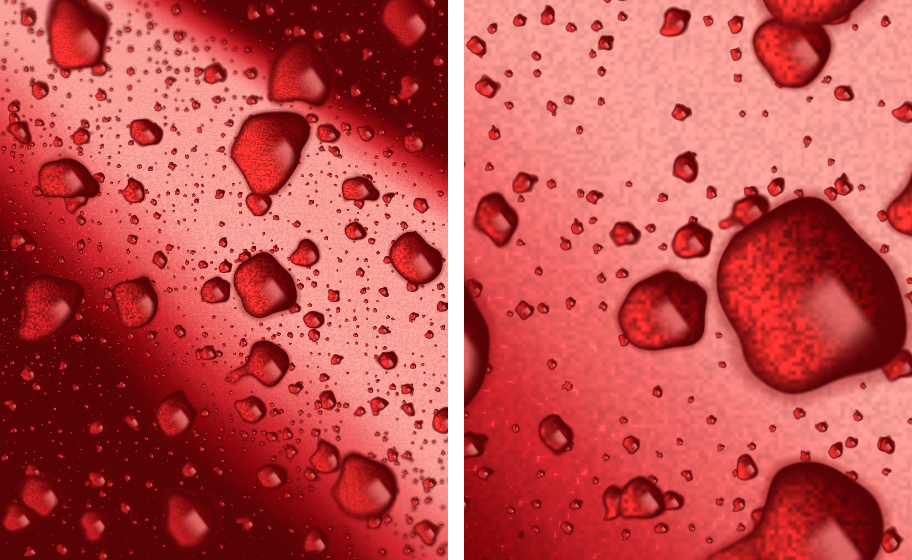
Left: the whole. Right: its middle third, enlarged.
Write a WebGL 2 fragment shader that draws this texture.

```glsl
#version 300 es
precision highp float;
// Water drops on red metallic paint crossed by a diagonal band of light.
// Jittered grids of blended-circle drops, from mist to large, are layered over
// the paint; each has a dark rim, a glittering side and a pale soft glare.

uniform vec2 u_resolution;
out vec4 fragColor;

const vec3 DEEP  = vec3(0.34, 0.01, 0.02);
const vec3 WINE  = vec3(0.53, 0.02, 0.04);
const vec3 RED   = vec3(0.81, 0.14, 0.17);
const vec3 PINK  = vec3(0.93, 0.37, 0.37);
const vec3 PALE  = vec3(0.98, 0.62, 0.59);
const vec3 GLOW  = vec3(0.95, 0.19, 0.18);
const vec2 SHADE_DIR = vec2(0.87, 0.49);  // side of a drop that lies in shade
const float FOCUS_Y = 0.52;               // height of the sharpest zone
const float SHARP = 0.0011;               // edge width in focus
const float DEFOCUS = 0.0075;             // extra edge width out of focus
const float GRAIN_FREQ = 380.0;
const float ROUGH_SHARE = 0.2;            // share of large drops that are crumpled

struct Drop { float gap; float d; vec2 u; float r; float id; float rough; };

float hash(vec2 p) { return fract(sin(dot(p, vec2(127.1, 311.7))) * 43758.5); }

float noise(vec2 p) {
  vec2 i = floor(p), f = fract(p);
  f = f * f * (3.0 - 2.0 * f);
  return mix(mix(hash(i), hash(i + vec2(1, 0)), f.x),
             mix(hash(i + vec2(0, 1)), hash(i + vec2(1, 1)), f.x), f.y);
}

float smoothMin(float a, float b, float k) {
  float h = max(k - abs(a - b), 0.0) / k;
  return min(a, b) - h * h * k * 0.25;
}

// Body and tail circles melted together, in units of the drop radius
float dropShape(vec2 u, float id, float rough) {
  vec2 w = u * 1.3 + id * 57.0;
  u += 0.5 * (vec2(noise(w), noise(w + 19.3)) - 0.5);
  float reach = fract(id * 17.3), angle = id * 43.0;
  vec2 tail = vec2(cos(angle), sin(angle)) * mix(0.35, 1.2, reach * reach);
  float d = smoothMin(length(u) - 0.82, length(u - tail) - mix(0.72, 0.25, reach), 0.45);
  if (rough > 0.5) d += 0.5 * (noise(u * 4.0 + id * 91.0) - 0.5) + 0.2 * (noise(u * 11.0) - 0.5);
  return d;
}

// Nearest drop of a jittered grid
Drop nearestDrop(vec2 p, float cell, float fill, vec2 sizes, float roughShare) {
  Drop best = Drop(9.0, 9.0, vec2(0), cell, 0.0, 0.0);
  vec2 home = floor(p / cell);
  for (int j = -1; j <= 1; j++)
  for (int i = -1; i <= 1; i++) {
    vec2 g = home + vec2(i, j), key = g + cell * 731.0;
    if (hash(key + 3.7) > fill) continue;
    vec2 jitter = vec2(hash(key + 11.1), hash(key + 23.9)) - 0.5;
    float size = hash(key + 37.3);
    float r = cell * mix(sizes.x, sizes.y, size * size);
    vec2 u = (p - (g + 0.5 + 0.6 * jitter) * cell) / r;
    if (dot(u, u) > 6.0) continue;
    float id = hash(key + 51.7);
    float rough = step(hash(key + 67.1), roughShare);
    float d = dropShape(u, id, rough);
    if (d * r < best.gap) best = Drop(d * r, d, u, r, id, rough);
  }
  return best;
}

vec3 shadeDrop(Drop k, vec2 p, float light, float grain) {
  float side = dot(k.u, SHADE_DIR), depth = -k.d;
  vec3 lit = mix(mix(WINE, RED, 0.55), GLOW, 0.25 + 0.75 * light);
  vec3 c = mix(lit, mix(DEEP, WINE, 0.5), smoothstep(-0.55, 0.55, side));
  c *= 1.0 + 0.65 * grain;
  // Soft slanted glare, crisp on its outer side
  vec2 q = k.u - vec2(0.28, -0.22);
  q = vec2(q.x * 0.8 + q.y * 0.6, q.y * 0.8 - q.x * 0.6);
  float glare = smoothstep(0.3, 0.18, q.x) * smoothstep(-0.45, 0.12, q.x)
              * smoothstep(0.5, 0.2, abs(q.y));
  c = mix(c, mix(PINK, PALE, 0.45), 0.8 * glare);
  // Crumpled drops break up into dark folds
  float folds = noise(p * 55.0) * 0.6 + noise(p * 120.0) * 0.4;
  vec3 crumple = mix(DEEP * 0.8, GLOW, smoothstep(0.48, 0.8, folds + 0.1 * light));
  c = mix(c, crumple, 0.85 * k.rough);
  return mix(DEEP, c, smoothstep(0.02, 0.3, depth - 0.1 * side));
}

vec3 addDrops(vec3 base, vec2 p, Drop k, float light, float grain, float blur) {
  float mask = smoothstep(blur, -blur, k.gap) * min(1.0, 1.6 * k.r / blur);
  base = mix(base, WINE, 0.4 * smoothstep(0.16, 0.0, k.d));
  return mix(base, shadeDrop(k, p, light, grain), mask);
}

// Paint colour from deep shadow to the heart of the light band
vec3 paint(float t) {
  vec3 c = mix(DEEP, WINE, smoothstep(0.0, 0.2, t));
  c = mix(c, RED, smoothstep(0.15, 0.45, t));
  c = mix(c, PINK, smoothstep(0.4, 0.7, t));
  return mix(c, PALE, smoothstep(0.65, 1.0, t));
}

void main() {
  vec2 p = gl_FragCoord.xy / u_resolution.y;
  float away = smoothstep(0.12, 0.55, abs(p.y - FOCUS_Y));
  float blur = max(SHARP + DEFOCUS * away, 0.6 / u_resolution.y);

  // Light band and metallic flake
  float light = smoothstep(0.46, 1.04, p.x + p.y)
              * (1.0 - smoothstep(0.92, 1.06, dot(p, vec2(0.56, 0.83))));
  light = clamp(light + 0.12 * (noise(p * 5.0) - 0.5), 0.0, 1.0);
  float grain = (noise(p * GRAIN_FREQ) - 0.5) * (1.0 - 0.75 * away);
  vec3 c = paint(light) * (1.0 + 0.16 * grain);
  c += PALE * 0.35 * smoothstep(0.4, 0.5, grain) * (1.0 - light);

  // Mist, small, medium and large drops
  c = addDrops(c, p, nearestDrop(p, 0.017, 0.45, vec2(0.11, 0.27), 0.0), light, 0.0, blur);
  c = addDrops(c, p, nearestDrop(p, 0.042, 0.6, vec2(0.12, 0.3), 0.0), light, grain, blur);
  c = addDrops(c, p, nearestDrop(p, 0.102, 0.75, vec2(0.14, 0.33), 0.0), light, grain, blur);
  c = addDrops(c, p, nearestDrop(p, 0.205, 0.68, vec2(0.2, 0.4), ROUGH_SHARE), light, grain, blur);
  fragColor = vec4(clamp(c, 0.0, 1.0), 1.0);
}
```
